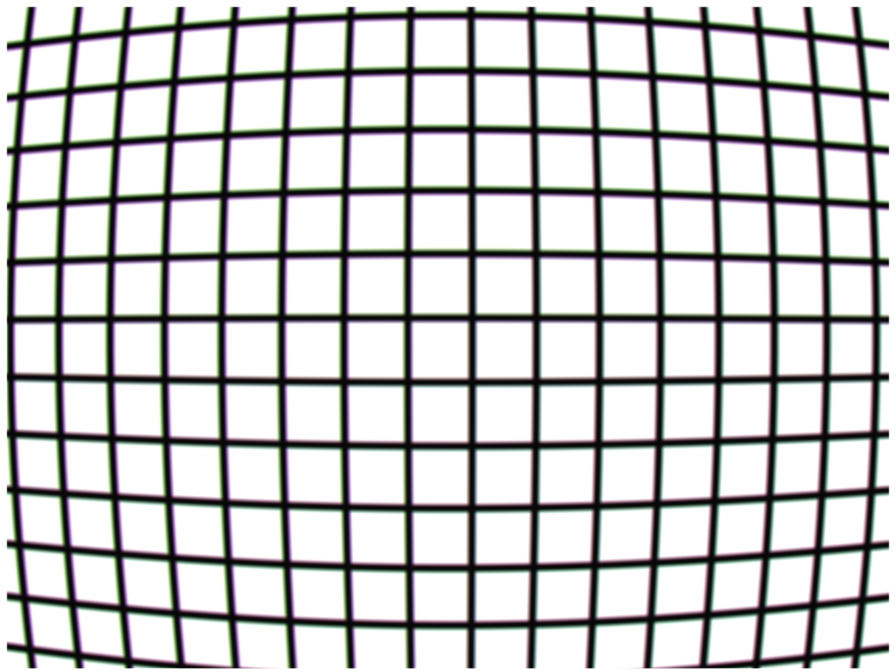
This pattern is drawn by a WebGL 1 fragment shader. Its source:

```glsl
precision highp float;
// Black grid on white, bulged by barrel distortion, with soft colour fringes.

uniform vec2 u_resolution;

// All lengths are fractions of the canvas height.
#define LENS_CENTER vec2(0.6736, 0.5028)
#define BARREL 0.2886
#define CELL 0.0963
#define GRID_SHIFT vec2(0.0295, 0.0240)
#define HALF_WIDTH 0.0054
#define SOFTNESS 0.0046
#define GREEN_FRINGE 0.0010
#define BLUE_SHIFT vec2(-0.0006, 0.0004)
#define FRAME_MIN vec2(0.0104, 0.0055)
#define FRAME_MAX vec2(1.3229, 0.9896)
#define PAPER vec3(0.996, 1.0, 0.998)
#define INK vec3(0.035, 0.030, 0.035)

// Maps a point on the canvas to the flat, undistorted grid.
vec2 undistort(vec2 p) {
    return p * (1.0 + BARREL * dot(p, p));
}

// Ink coverage of the grid, with p measured from the lens centre.
float gridInk(vec2 p) {
    vec2 cell = (undistort(p) - GRID_SHIFT) / CELL;
    vec2 lineDist = abs(fract(cell + 0.5) - 0.5) * CELL;
    // Undo the local stretch so lines keep an even width on the canvas.
    lineDist /= 1.0 + BARREL * (dot(p, p) + 2.0 * p * p);
    vec2 ink = 1.0 - smoothstep(HALF_WIDTH - SOFTNESS, HALF_WIDTH + SOFTNESS, lineDist);
    return 1.0 - (1.0 - ink.x) * (1.0 - ink.y);
}

// Soft rectangular window that trims the line ends.
float frameMask(vec2 uv) {
    vec2 inset = min(uv - FRAME_MIN, FRAME_MAX - uv);
    return smoothstep(-0.0015, 0.0015, min(inset.x, inset.y));
}

void main() {
    vec2 uv = gl_FragCoord.xy / u_resolution.y;
    uv.x *= (4.0 / 3.0) * u_resolution.y / u_resolution.x;
    vec2 p = uv - LENS_CENTER;

    // Green leans toward the centre, blue drifts a little up and left.
    vec2 greenShift = -GREEN_FRINGE * p / (abs(p) + 0.08);
    vec3 ink = vec3(gridInk(p), gridInk(p - greenShift), gridInk(p - BLUE_SHIFT));

    vec3 color = mix(PAPER, INK, ink * frameMask(uv));
    gl_FragColor = vec4(color, 1.0);
}
```
